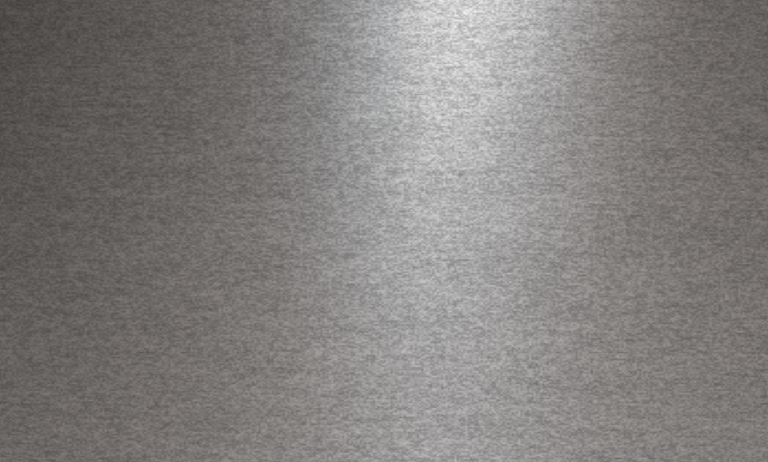
Reproduce this texture procedurally as a Shadertoy shader.

```glsl
// Brushed steel sheet with a soft vertical sheen, brightest at the top edge.

// Sheet tone, from the bottom edge to the top edge
const vec2 EDGE_TONE = vec2(0.390, 0.270);
const vec2 BROAD_GAIN = vec2(0.125, 0.185);
const vec2 SHEEN_GAIN = vec2(0.075, 0.335);
const float RIGHT_LIFT = 0.055;

// Sheen placement, as fractions of the canvas width
const float BROAD_CENTER = 0.57;
const float BROAD_WIDTH = 0.39;
const vec2 SHEEN_CENTER = vec2(0.555, 0.595);
const float SHEEN_LEFT = 0.135;
const float SHEEN_RIGHT = 0.175;

// Metal tints
const vec3 WARM_TINT = vec3(1.030, 0.990, 0.970);
const vec3 BRIGHT_TINT = vec3(1.005, 1.000, 1.000);
const vec3 COOL_SHIFT = vec3(-0.014, 0.002, 0.012);
const float COOL_CENTER = 0.41;
const float COOL_WIDTH = 0.13;

// Grain cells per canvas height, and strength of each layer
const vec2 FINE_CELLS = vec2(210.0, 270.0);
const vec2 BRUSH_CELLS = vec2(85.0, 215.0);
const vec2 LONG_CELLS = vec2(12.0, 150.0);
const vec2 CLOUD_CELLS = vec2(5.0, 24.0);
const float FINE_GAIN = 0.105;
const float BRUSH_GAIN = 0.075;
const float LONG_GAIN = 0.028;
const float CLOUD_GAIN = 0.018;

// Sparse dark scratches
const vec2 SCRATCH_CELLS = vec2(20.0, 190.0);
const float SCRATCH_GAIN = 0.060;

float hash(vec2 cell) {
    vec3 q = fract(vec3(cell.xyx) * 0.1031);
    q += dot(q, q.yzx + 33.33);
    return fract((q.x + q.y) * q.z);
}

float valueNoise(vec2 p) {
    vec2 cell = floor(p);
    vec2 f = fract(p);
    f = f * f * (3.0 - 2.0 * f);
    float low = mix(hash(cell), hash(cell + vec2(1.0, 0.0)), f.x);
    float high = mix(hash(cell + vec2(0.0, 1.0)), hash(cell + vec2(1.0)), f.x);
    return mix(low, high, f.y);
}

float signedNoise(vec2 p) {
    return 2.0 * valueNoise(p) - 1.0;
}

float bell(float x) {
    return exp(-x * x);
}

// Smooth light: a broad falloff plus a narrow lopsided sheen
float sheetLight(vec2 uv) {
    float height = uv.y;
    float broad = bell((uv.x - BROAD_CENTER) / BROAD_WIDTH);
    float offset = uv.x - mix(SHEEN_CENTER.x, SHEEN_CENTER.y, height * height);
    float sheen = bell(offset / (offset < 0.0 ? SHEEN_LEFT : SHEEN_RIGHT));
    float tone = mix(EDGE_TONE.x, EDGE_TONE.y, height) + RIGHT_LIFT * uv.x;
    tone += mix(BROAD_GAIN.x, BROAD_GAIN.y, height) * broad;
    return tone + mix(SHEEN_GAIN.x, SHEEN_GAIN.y, pow(height, 1.6)) * sheen;
}

// Short horizontal brushing over fine speckle, with sparse scratches
float brushedGrain(vec2 p) {
    float grain = FINE_GAIN * signedNoise(p * FINE_CELLS);
    grain += BRUSH_GAIN * signedNoise(p * BRUSH_CELLS + 17.3);
    grain += LONG_GAIN * signedNoise(p * LONG_CELLS + 41.7);
    grain += CLOUD_GAIN * signedNoise(p * CLOUD_CELLS + 73.1);
    float scratch = smoothstep(0.80, 0.98, valueNoise(p * SCRATCH_CELLS + 97.9));
    return grain - SCRATCH_GAIN * scratch;
}

void mainImage(out vec4 fragColor, in vec2 fragCoord) {
    vec2 uv = fragCoord / iResolution.xy;
    vec2 p = fragCoord / iResolution.y;

    float light = sheetLight(uv);
    vec3 tint = mix(WARM_TINT, BRIGHT_TINT, smoothstep(0.40, 0.68, light));
    tint += COOL_SHIFT * bell((uv.x - COOL_CENTER) / COOL_WIDTH) * smoothstep(0.1, 0.9, uv.y);

    vec3 color = light * tint * (1.0 + brushedGrain(p));
    fragColor = vec4(clamp(color, 0.0, 1.0), 1.0);
}
```
